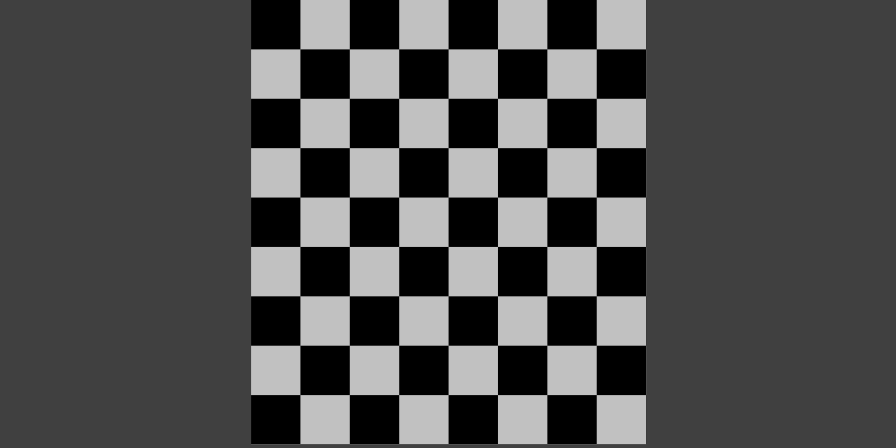
A Shadertoy shader for this pattern:

```glsl
// Draws a black and light grey checkerboard, 8 columns by 9 rows, on dark grey.
// The board hangs from the top edge; signed parity waves on each axis are
// multiplied to give the checks, and a box mask trims the board.

const vec2 BOARD_CELLS = vec2(8.0, 9.0);
const float CELL_SIZE = 0.11024;      // in canvas heights
const float CENTER_SHIFT = 0.0013;    // board centre, right of the canvas centre

const vec3 BACKGROUND = vec3(0.25);
const vec3 DARK_CHECK = vec3(0.0);
const vec3 LIGHT_CHECK = vec3(0.755);

// Alternates between -1 in even cells and +1 in odd ones, with smooth steps.
vec2 parityWave(vec2 cellPos, float pixel) {
    vec2 cellSign = 2.0 * mod(floor(cellPos), 2.0) - 1.0;
    vec2 lineDistance = 0.5 - abs(fract(cellPos) - 0.5);
    return cellSign * clamp(2.0 * lineDistance / pixel, 0.0, 1.0);
}

// 0 on dark checks, 1 on light checks; the first cell is dark.
float checker(vec2 cellPos, float pixel) {
    vec2 wave = parityWave(cellPos, pixel);
    return 0.5 - 0.5 * wave.x * wave.y;
}

// Coverage of the box spanning from zero to size.
float boxMask(vec2 pos, vec2 size, float pixel) {
    vec2 inset = 0.5 * size - abs(pos - 0.5 * size);
    vec2 coverage = clamp(inset / pixel + 0.5, 0.0, 1.0);
    return coverage.x * coverage.y;
}

void mainImage(out vec4 fragColor, in vec2 fragCoord) {
    // Canvas-height units, measured from the top middle, y pointing down
    vec2 pos = vec2(fragCoord.x - 0.5 * iResolution.x,
                    iResolution.y - fragCoord.y) / iResolution.y;

    // Board cells, counted from the top left corner
    vec2 cellPos = vec2(pos.x - CENTER_SHIFT, pos.y) / CELL_SIZE;
    cellPos.x += 0.5 * BOARD_CELLS.x;
    float pixel = 1.0 / (iResolution.y * CELL_SIZE);

    vec3 board = mix(DARK_CHECK, LIGHT_CHECK, checker(cellPos, pixel));
    vec3 color = mix(BACKGROUND, board, boxMask(cellPos, BOARD_CELLS, pixel));
    fragColor = vec4(color, 1.0);
}
```
